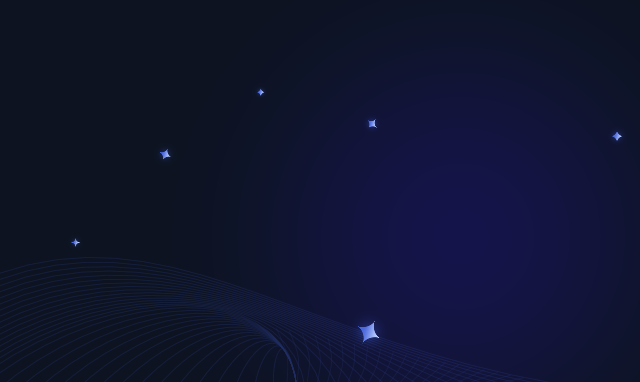
Give the GLSL for this background, as a Shadertoy shader.

```glsl
// Night-blue backdrop with a soft indigo glow, a woven line wave and small four-point stars.
#define CANVAS_HEIGHT 460.0
#define GLOW_CENTER vec2(555.0, 175.0)
#define GLOW_RADIUS 368.0
#define NIGHT_COLOR vec3(0.050, 0.076, 0.130)
#define GLOW_COLOR vec3(0.083, 0.080, 0.292)
#define LINE_COLOR vec3(0.17, 0.25, 0.56)
#define LINE_OPACITY 0.36
#define LINE_WIDTH 0.9
#define ARCH_COUNT 32
#define MESH_COUNT 20
#define CURVE_STEPS 18
#define STAR_COUNT 6

float segmentDistance(vec2 p, vec2 a, vec2 b) {
    vec2 ap = p - a, ab = b - a;
    return length(ap - ab * clamp(dot(ap, ab) / dot(ab, ab), 0.0, 1.0));
}

vec2 cubicPoint(vec2 a, vec2 b, vec2 c, vec2 d, float s) {
    float r = 1.0 - s;
    return r * r * r * a + 3.0 * r * r * s * b + 3.0 * r * s * s * c + s * s * s * d;
}

float cubicDistance(vec2 p, vec2 a, vec2 b, vec2 c, vec2 d) {
    float nearest = 1e4;
    vec2 previous = a;
    for (int i = 1; i <= CURVE_STEPS; i++) {
        vec2 current = cubicPoint(a, b, c, d, float(i) / float(CURVE_STEPS));
        nearest = min(nearest, segmentDistance(p, previous, current));
        previous = current;
    }
    return nearest;
}

// Thin line coverage that keeps its weight at any resolution
float lineCoverage(float dist, float pixel) {
    float edge = clamp(0.5 + (0.5 * LINE_WIDTH - dist) / pixel, 0.0, 1.0);
    return edge * min(1.0, 1.4 * LINE_WIDTH / pixel);
}

// Arches sweep from a wide crest to a steep fold
float archLines(vec2 p, float pixel) {
    float sum = 0.0;
    for (int i = 0; i < ARCH_COUNT; i++) {
        float t = 2.0 * float(i) / float(ARCH_COUNT - 1);
        float fall = min(t, 1.0), fold = max(t - 1.0, 0.0);
        vec2 a = mix(mix(vec2(-40, 115), vec2(-40, -10), fall), vec2(330, -10), fold);
        vec2 b = mix(mix(vec2(190, 222), vec2(120, 120), fall), vec2(325, 30), fold);
        vec2 c = mix(mix(vec2(340, 55), vec2(350, 130), fall), vec2(345, 80), fold);
        vec2 d = mix(vec2(670, -2), vec2(358, -10), fall);
        sum += lineCoverage(cubicDistance(p, a, b, c, d), pixel);
    }
    return sum;
}

// Mesh strands cross the arches below the sloping right edge
float meshLines(vec2 p, float pixel) {
    float sum = 0.0;
    for (int i = 0; i < MESH_COUNT; i++) {
        float u = float(i) / float(MESH_COUNT - 1);
        vec2 top = mix(vec2(333, 64), vec2(630, 5), u);
        vec2 bottom = mix(vec2(345, -8), vec2(570, -8), u);
        vec2 bend = mix(top, bottom, 0.5) + vec2(9, 4) * (1.0 - u);
        sum += lineCoverage(cubicDistance(p, top, bend, bend, bottom), pixel);
    }
    return sum;
}

// Concave star with tips at the given radius
float starDistance(vec2 q, float radius) {
    vec2 k = pow(abs(q) + 1e-4, vec2(0.62));
    return (pow(k.x + k.y, 1.0 / 0.62) - radius) / 1.6;
}

vec3 addStars(vec3 color, vec2 p, float pixel) {
    // Position, radius, clockwise turn
    vec4 stars[STAR_COUNT] = vec4[STAR_COUNT](
        vec4(314, 349, 5.0, 0.0), vec4(448, 311, 7.0, 0.7),
        vec4(743, 296, 7.0, 0.0), vec4(199, 274, 7.5, 0.4),
        vec4(91, 168, 5.0, 0.0), vec4(444, 60, 15.5, 0.5));
    for (int i = 0; i < STAR_COUNT; i++) {
        vec4 star = stars[i];
        vec2 offset = p - star.xy;
        float cs = cos(star.w), sn = sin(star.w);
        vec2 q = vec2(cs * offset.x - sn * offset.y, sn * offset.x + cs * offset.y);
        float halo = exp(-dot(offset, offset) / (star.z * star.z * 0.7));
        color += vec3(0.05, 0.09, 0.22) * halo;
        float shade = smoothstep(-0.6, 0.9, (offset.x - 0.25 * offset.y) / star.z);
        vec3 body = mix(vec3(0.29, 0.40, 0.86), vec3(0.74, 0.82, 1.0), shade);
        float mask = clamp(0.5 - starDistance(q, star.z) / pixel, 0.0, 1.0);
        color = mix(color, body, mask);
    }
    return color;
}

void mainImage(out vec4 fragColor, in vec2 fragCoord) {
    float pixel = CANVAS_HEIGHT / iResolution.y;
    vec2 p = fragCoord * pixel;

    // Backdrop and glow
    float glow = 1.0 - smoothstep(0.0, GLOW_RADIUS, distance(p, GLOW_CENTER));
    vec3 color = mix(NIGHT_COLOR, GLOW_COLOR, glow);

    // Line wave, confined to the lower part
    if (p.y < 165.0) {
        float lines = archLines(p, pixel);
        if (p.x > 320.0 && p.y < 75.0) lines += 0.7 * meshLines(p, pixel);
        color = mix(color, LINE_COLOR, 0.55 * (1.0 - exp(-LINE_OPACITY * lines / 0.55)));
    }

    fragColor = vec4(addStars(color, p, pixel), 1.0);
}
```
